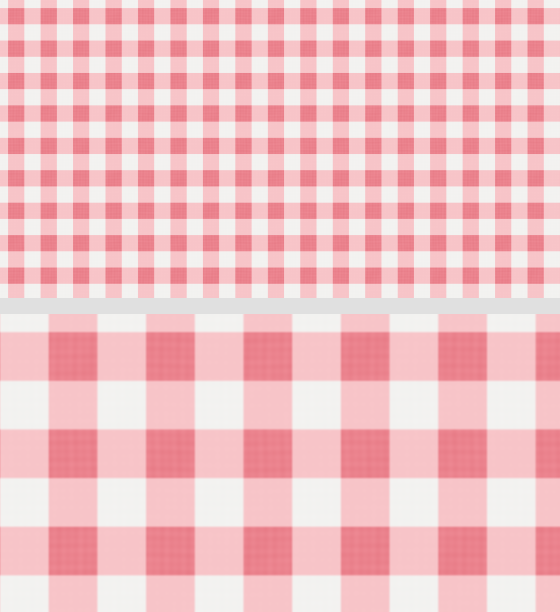
Top, the full canvas; bottom, a detail of the centre.
This pattern is drawn by a Shadertoy shader. Its source:

```glsl
const float TAU = 6.2831853;
const vec2 REPEATS = vec2(17.25, 9.19);
const float BAND_HALF_WIDTH = 0.25;
const float EDGE_SOFTNESS = 0.018;

const vec3 CREAM = vec3(0.951, 0.949, 0.942);
const vec3 PINK = vec3(0.970, 0.770, 0.785);
const vec3 ROSE = vec3(0.920, 0.510, 0.552);

// Coverage of stripes centred in each repeat
vec2 stripes(vec2 p, float halfWidth, vec2 blur) {
    vec2 inside = halfWidth - abs(fract(p) - 0.5);
    return smoothstep(-blur, blur, inside);
}

// Uneven yarn tone along one axis, drifting slowly along the other
float yarn(float across, float along) {
    float fine = sin(TAU * across * 11.3 + 0.6 * sin(along * 2.1));
    float uneven = sin(TAU * across * 6.7 + 1.3 * sin(along * 3.7));
    float slub = sin(across * 9.1 + along * 5.3);
    return 0.5 * fine + 0.3 * uneven + 0.2 * slub;
}

float weave(vec2 p) {
    return 0.5 * (yarn(p.x, p.y) + yarn(p.y + 4.7, p.x));
}

// Two dyed stripe sets: bare cloth, single layer, crossing
vec3 gingham(vec2 cover) {
    vec3 bareRow = mix(CREAM, PINK, cover.x);
    vec3 dyedRow = mix(PINK, ROSE, cover.x);
    return mix(bareRow, dyedRow, cover.y);
}

void mainImage(out vec4 fragColor, in vec2 fragCoord) {
    vec2 uv = fragCoord / iResolution.xy;
    vec2 cloth = vec2(uv.x, 1.0 - uv.y) * REPEATS;
    vec2 pixel = REPEATS / iResolution.xy;
    vec2 blur = max(vec2(EDGE_SOFTNESS), 0.6 * pixel);

    vec2 cover = stripes(cloth, BAND_HALF_WIDTH, blur);
    vec3 color = gingham(cover);

    // Threads show most where both dyed layers cross
    float crossing = cover.x * cover.y;
    float relief = mix(0.004, 0.028, crossing);
    color += relief * weave(cloth) * vec3(0.5, 1.0, 0.95);

    fragColor = vec4(clamp(color, 0.0, 1.0), 1.0);
}
```
